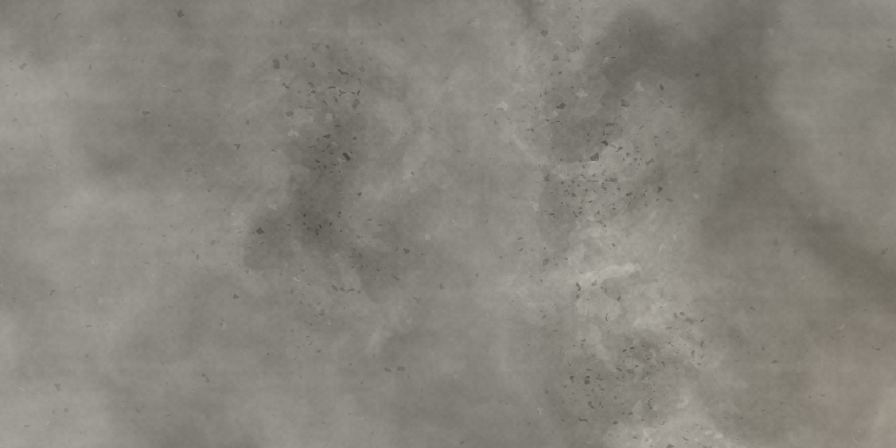
Reproduce this texture procedurally as a Shadertoy shader.

```glsl
#define BASE_COLOR vec3(0.535, 0.525, 0.494)
#define WARM_TINT vec3(0.012, 0.0, -0.012)
#define CLOUD_SCALE 2.6
#define CLOUD_CONTRAST 0.30
#define MOTTLE_SCALE 11.0
#define MOTTLE_CONTRAST 0.15
#define GRAIN_SCALE 115.0
#define GRAIN_CONTRAST 0.055
#define PIT_SCALE 46.0
#define PIT_DEPTH 0.17
#define CHIP_SCALE 38.0
#define CHIP_LIGHT 0.10

float hash(vec2 p) {
    return fract(sin(dot(p, vec2(127.1, 311.7))) * 43758.5453);
}

float noise(vec2 p) {
    vec2 cell = floor(p), f = fract(p);
    f = f * f * (3.0 - 2.0 * f);
    float low = mix(hash(cell), hash(cell + vec2(1, 0)), f.x);
    float high = mix(hash(cell + vec2(0, 1)), hash(cell + vec2(1, 1)), f.x);
    return mix(low, high, f.y);
}

float fbm(vec2 p) {
    float sum = 0.0, amplitude = 0.5;
    for (int i = 0; i < 5; i++) {
        sum += amplitude * noise(p);
        p = mat2(1.6, 1.2, -1.2, 1.6) * p + 17.3;
        amplitude *= 0.5;
    }
    return sum / 0.969;
}

// Soft elliptical region, 1 at its centre
float blob(vec2 p, vec2 center, vec2 size) {
    vec2 d = (p - center) / size;
    return exp(-dot(d, d));
}

// Scattered irregular specks; density is the share of cells that hold one
float specks(vec2 p, float scale, float density, float seed) {
    vec2 q = p * scale + 0.7 * vec2(noise(p * 90.0), noise(p * 90.0 + 31.0));
    vec2 home = floor(q);
    float blur = max(0.12, scale / iResolution.y);
    float cover = 0.0;
    for (int y = -1; y <= 1; y++)
    for (int x = -1; x <= 1; x++) {
        vec2 cell = home + vec2(x, y);
        float pick = hash(cell + seed);
        vec2 center = cell + vec2(hash(cell + seed + 3.1), hash(cell + seed + 7.7));
        float size = hash(cell + seed + 5.3);
        float radius = mix(0.10, 0.38, size * size);
        float dist = length((q - center) * vec2(1.0, 1.25));
        float speck = 1.0 - smoothstep(radius - blur, radius + blur, dist);
        cover = max(cover, speck * step(pick, density) * mix(0.45, 1.0, hash(cell + seed + 9.9)));
    }
    return cover;
}

void mainImage(out vec4 fragColor, in vec2 fragCoord) {
    vec2 p = fragCoord / iResolution.y;
    p.x *= 2.0 * iResolution.y / iResolution.x;
    vec2 warp = vec2(fbm(p * 4.0 + 5.0), fbm(p * 4.0 + 43.0)) - 0.5;
    vec2 w = p + 0.3 * warp;

    // Broad light and dark regions
    float tone = 0.055 * blob(w, vec2(0.15, 0.55), vec2(0.55, 0.6));
    tone += 0.035 * blob(w, vec2(1.15, 0.85), vec2(0.35, 0.25));
    tone += 0.045 * blob(w, vec2(1.42, 0.45), vec2(0.16, 0.4));
    tone -= 0.065 * blob(w, vec2(0.74, 0.58), vec2(0.16, 0.3));
    tone -= 0.045 * blob(w, vec2(0.8, 0.1), vec2(0.5, 0.22));
    tone -= 0.110 * blob(w, vec2(1.85, 0.82), vec2(0.4, 0.24));
    tone -= 0.040 * blob(w, vec2(1.75, 0.4), vec2(0.25, 0.3));

    // Rough worn areas: a slanting band on the right, a patch in the middle
    float bandX = 1.52 - 0.28 * p.y;
    float rough = blob(w, vec2(bandX, 0.4), vec2(0.19, 0.75));
    rough = max(rough, 0.65 * blob(w, vec2(0.75, 0.6), vec2(0.25, 0.3)));

    // Clouds, mottling and faint trowel streaks
    tone += CLOUD_CONTRAST * (fbm(w * CLOUD_SCALE + 11.0) - 0.5);
    float mottle = fbm(p * MOTTLE_SCALE + 2.0 * warp + 71.0) - 0.5;
    tone += MOTTLE_CONTRAST * mottle * (0.6 + 0.9 * rough);
    float flakes = smoothstep(0.52, 0.62, fbm(p * 20.0 + 3.0 * warp + 9.0));
    tone += 0.045 * (flakes - 0.35) * (0.2 + rough);
    tone += 0.018 * (noise(p * vec2(4.0, 55.0)) - 0.5);

    // Fine grain
    float grain = 0.6 * noise(p * GRAIN_SCALE) + 0.4 * noise(p * GRAIN_SCALE * 2.1 + 8.0) - 0.5;
    tone += GRAIN_CONTRAST * grain * (0.7 + 0.8 * rough);

    // Dark pits and pale chips
    float cluster = smoothstep(0.35, 0.65, fbm(p * 7.0 + 23.0));
    float pits = specks(p, PIT_SCALE, 0.02 + 0.5 * rough * cluster, 2.0);
    pits = max(pits, 0.8 * specks(p, PIT_SCALE * 1.7, 0.01 + 0.35 * rough * cluster, 57.0));
    tone -= PIT_DEPTH * pits * (0.45 + 0.55 * rough);
    float chips = specks(p, CHIP_SCALE, 0.015 + 0.2 * rough, 91.0);
    tone += CHIP_LIGHT * chips * 0.6;

    // Warmer toward the lower right corner
    float warmth = blob(p, vec2(2.0, 0.1), vec2(0.45, 0.5));
    vec3 color = BASE_COLOR + tone + WARM_TINT * warmth;
    fragColor = vec4(clamp(color, 0.0, 1.0), 1.0);
}
```
